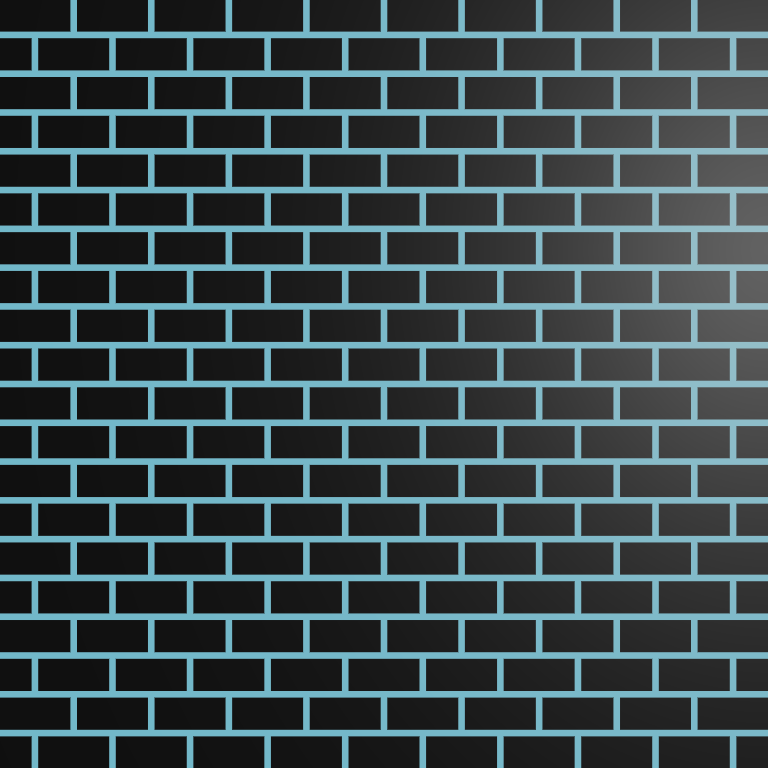
Give the GLSL for this pattern, as a Shadertoy shader.

```glsl
// Dark running-bond brick wall with pale blue joints, lit softly from the right.
// Joints are distances to the edges of a repeated cell, with every second row
// shifted by half a brick; a smooth glow is then blended over everything.

#define BRICKS_ACROSS 9.9
#define ROWS_DOWN     19.8
#define JOINT_WIDTH   0.0086
#define BRICK_COLOR   vec3(0.058, 0.058, 0.058)
#define JOINT_COLOR   vec3(0.445, 0.720, 0.790)
#define GLOW_COLOR    vec3(0.78, 0.78, 0.78)
#define GLOW_CENTER   vec2(1.0, 0.675)
#define GLOW_STRETCH  vec2(1.0, 0.8)
#define GLOW_STRENGTH 0.45
#define GLOW_FALLOFF  4.0

// Distance to the nearest joint centre line, in canvas units.
float jointDistance(vec2 p) {
    vec2 cell = p * vec2(BRICKS_ACROSS, ROWS_DOWN);
    cell.x += 0.5 * mod(floor(cell.y) + 1.0, 2.0);
    vec2 toLine = 0.5 - abs(fract(cell) - 0.5);
    toLine /= vec2(BRICKS_ACROSS, ROWS_DOWN);
    return min(toLine.x, toLine.y);
}

// Light amount, fading away from the glow centre.
float glowAmount(vec2 uv) {
    float d = length((uv - GLOW_CENTER) * GLOW_STRETCH);
    return GLOW_STRENGTH * exp(-GLOW_FALLOFF * pow(d, 1.5));
}

void mainImage(out vec4 fragColor, in vec2 fragCoord) {
    vec2 uv = fragCoord / iResolution.xy;
    float pixel = 1.0 / min(iResolution.x, iResolution.y);

    // Joints between bricks, with edges smoothed over one pixel
    float edge = jointDistance(uv - 0.5) - 0.5 * JOINT_WIDTH;
    float joint = clamp(0.5 - edge / pixel, 0.0, 1.0);
    vec3 color = mix(BRICK_COLOR, JOINT_COLOR, joint);

    // Soft light over bricks and joints
    color = mix(color, GLOW_COLOR, glowAmount(uv));
    fragColor = vec4(color, 1.0);
}
```
